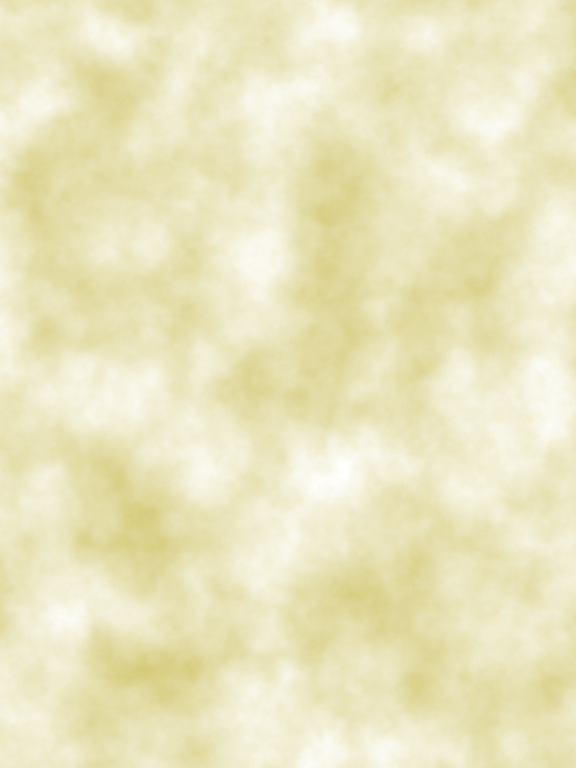
This texture is drawn by a WebGL 1 fragment shader. Its source:

```glsl
precision highp float;
// Soft, cloudy parchment mottling in pale straw yellow and cream.
// Turned octaves of smooth value noise are summed, and the sum sets
// how strongly a straw tint is mixed into white.

#define CELLS_ACROSS 8.0   // largest noise cells over the canvas width
#define OCTAVES 6
#define GAIN 0.53          // amplitude ratio between octaves
#define MEAN_TINT 0.465    // average share of straw in the mix
#define CONTRAST 1.24      // spread of the tint around its average
#define OCTAVE_TURN 0.6    // rotation between octaves, in radians
#define STRAW vec3(0.815, 0.768, 0.42)
#define PAPER vec3(1.0, 1.0, 0.995)

uniform vec2 u_resolution;

float hash(vec2 cell) {
  vec3 p = fract(vec3(cell.xyx) * 0.1031);
  p += dot(p, p.yzx + 33.33);
  return fract((p.x + p.y) * p.z);
}

// Random lattice values, blended smoothly within each cell
float valueNoise(vec2 p) {
  vec2 cell = floor(p);
  vec2 blend = smoothstep(0.0, 1.0, fract(p));
  float lower = mix(hash(cell), hash(cell + vec2(1.0, 0.0)), blend.x);
  float upper = mix(hash(cell + vec2(0.0, 1.0)), hash(cell + 1.0), blend.x);
  return mix(lower, upper, blend.y);
}

// Octave sum, normalised to the range 0 to 1
float clouds(vec2 p) {
  float c = cos(OCTAVE_TURN);
  float s = sin(OCTAVE_TURN);
  mat2 turnAndDouble = 2.0 * mat2(c, s, -s, c);
  float sum = 0.0;
  float total = 0.0;
  float amplitude = 1.0;
  for (int i = 0; i < OCTAVES; i++) {
    sum += amplitude * valueNoise(p);
    total += amplitude;
    amplitude *= GAIN;
    p = turnAndDouble * p + vec2(17.3, 41.7);
  }
  return sum / total;
}

void main() {
  vec2 position = gl_FragCoord.xy / u_resolution.x;
  float density = clouds(position * CELLS_ACROSS + vec2(23.4, 57.8));
  float tint = clamp(MEAN_TINT + CONTRAST * (density - 0.5), 0.0, 1.0);
  gl_FragColor = vec4(mix(PAPER, STRAW, tint), 1.0);
}
```
